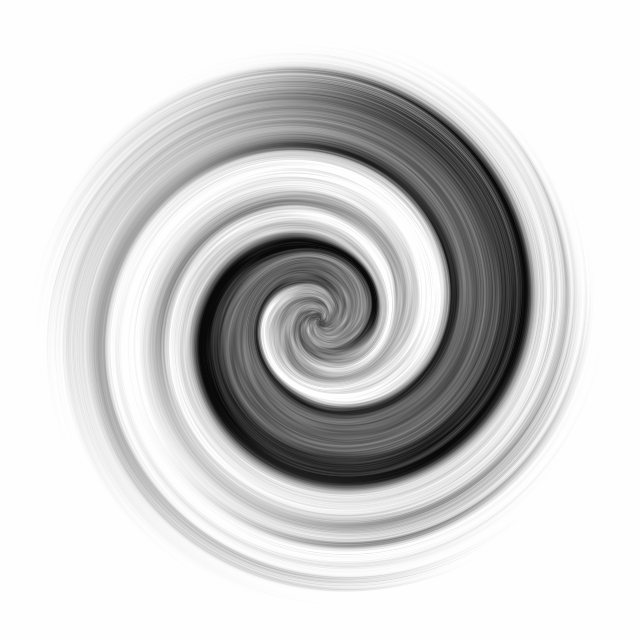
This background is drawn by a WebGL 2 fragment shader. Its source:

```glsl
#version 300 es
precision highp float;
// A monochrome whirl: one dark and one bright spiral arm fading into white.
// Angles are unwound by a radial twist, so the arms become a profile over one
// turn and gradient noise sampled in the unwound plane becomes long streaks.

uniform vec2 u_resolution;
out vec4 fragColor;

const float TAU = 6.2831853;

vec2 hashGradient(vec2 cell) {
    vec3 h = fract(cell.xyx * vec3(0.1031, 0.1030, 0.0973));
    h += dot(h, h.yzx + 33.33);
    float angle = TAU * fract((h.x + h.y) * h.z);
    return vec2(cos(angle), sin(angle));
}

float gradientNoise(vec2 x) {
    vec2 i = floor(x);
    vec2 f = x - i;
    vec2 u = f * f * f * (f * (f * 6.0 - 15.0) + 10.0);
    float a = dot(hashGradient(i), f);
    float b = dot(hashGradient(i + vec2(1, 0)), f - vec2(1, 0));
    float c = dot(hashGradient(i + vec2(0, 1)), f - vec2(0, 1));
    float d = dot(hashGradient(i + vec2(1, 1)), f - vec2(1, 1));
    return mix(mix(a, b, u.x), mix(c, d, u.x), u.y);
}

float fbm(vec2 x) {
    float sum = 0.0;
    float gain = 0.6;
    for (int i = 0; i < 4; i++) {
        sum += gain * gradientNoise(x);
        x = mat2(1.6, 1.2, -1.2, 1.6) * x + 7.3;
        gain *= 0.72;
    }
    return sum;
}

float bump(float x, float center, float width) {
    float d = (x - center) / width;
    return exp(-d * d);
}

// Spiral angle in degrees at a radius, winding tighter toward the core
float twist(float r) {
    return -58.0 + 1320.0 * r - 160.0 * exp(-r / 0.04)
        - 35.0 * (1.0 - smoothstep(0.08, 0.125, r));
}

// Brightness across one turn: dark arm first, then the bright arm
float armProfile(float s, float r) {
    float bright = smoothstep(0.42, 0.48, s) * (1.0 - smoothstep(0.90, 1.0, s));
    float light = mix(0.40, 0.95, bright);
    light -= 0.30 * bump(s, 0.74, 0.06) + 0.12 * bump(s, 0.90, 0.025);
    light -= 0.27 * bump(s, 0.41, 0.028);
    light -= 0.31 * (bump(s, 0.0, 0.11) + bump(s, 1.0, 0.05));
    // Grey strand in the outer part of the bright arm
    return light - 0.50 * bump(s, 0.63, 0.025) * smoothstep(0.30, 0.36, r);
}

void main() {
    vec2 p = (gl_FragCoord.xy - 0.5 * u_resolution) / min(u_resolution.x, u_resolution.y);
    float r = length(p);
    float unwound = atan(p.y, p.x) - radians(twist(r));
    vec2 direction = vec2(cos(unwound), sin(unwound));

    // Streaks, stretched along the arms
    vec2 q = direction * 0.5 * sqrt(r);
    float streaks = fbm(q * 9.0 + 3.7);
    float fine = gradientNoise(q * 75.0 + 21.0);

    // Arms, dissolving into mottled grey at the core
    float turn = fract(unwound / TAU + 0.015 * streaks);
    float light = mix(0.48, armProfile(turn, r), smoothstep(0.02, 0.11, r));
    light += mix(0.55, 0.32, smoothstep(0.03, 0.12, r)) * streaks + 0.10 * fine;
    float darkness = clamp(1.0 - light, 0.0, 0.96);

    // Paler outer left side and a ragged white rim
    float pale = smoothstep(0.20, 0.32, r) * (1.0 - smoothstep(-0.25, 0.20, p.x));
    darkness *= mix(1.0, 0.38, pale);
    darkness *= 1.0 - smoothstep(0.33, 0.435, r + 0.05 * streaks);

    fragColor = vec4(vec3(0.995 - darkness), 1.0);
}
```
